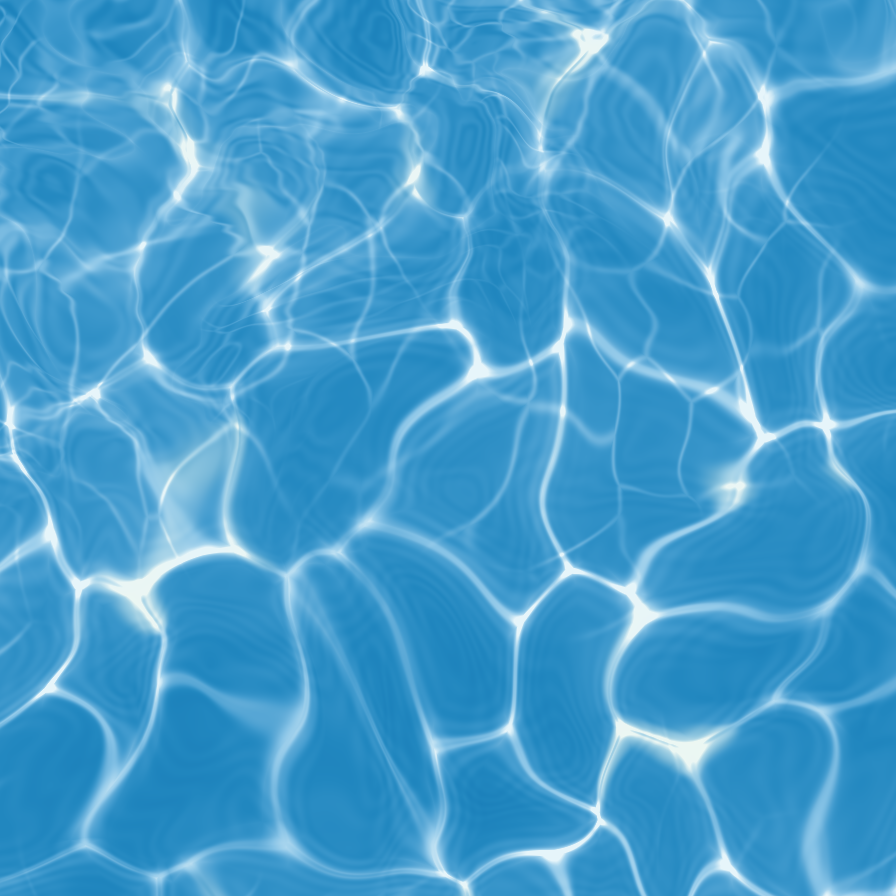
Reproduce this texture procedurally as a WebGL 2 fragment shader.

```glsl
#version 300 es
precision highp float;
// Sunlit pool water: a bent cellular web makes the bright caustic lines,
// soft sheets of light fall off inside the cells, and layered sines add
// swells, looping glints and fine ripples towards the upper left.

uniform vec2 u_resolution;
out vec4 fragColor;

const vec2  WEB_CELLS      = vec2(6.6, 5.4);   // cells across and up
const vec2  FILAMENT_CELLS = vec2(9.5, 6.0);
const vec2  RIPPLE_CELLS   = vec2(15.0, 19.0);
const float BEND           = 0.034;            // largest sideways bend
const float LINE_THIN      = 0.045;            // widths in cell units
const float LINE_WIDE      = 0.22;
const float SHEET_REACH    = 0.24;
const float BASE_TONE      = 0.035;
const mat2  TURN           = mat2(0.8, 0.6, -0.6, 0.8);

const vec3 WATER[7] = vec3[7](
  vec3(0.07, 0.46, 0.70), vec3(0.13, 0.53, 0.75), vec3(0.26, 0.61, 0.81),
  vec3(0.39, 0.68, 0.85), vec3(0.52, 0.76, 0.90), vec3(0.65, 0.83, 0.93),
  vec3(0.90, 0.96, 0.98));

vec2 hash2(vec2 p) {
  vec3 q = fract(p.xyx * vec3(0.1031, 0.1030, 0.0973));
  q += dot(q, q.yzx + 33.33);
  return fract((q.xx + q.yz) * q.zy);
}

float bell(float x) { return exp(-x * x); }

// Layered sines, about -1 to 1
float swell(vec2 p) {
  float sum = 0.0, amp = 0.5;
  for (int i = 0; i < 4; i++) {
    p = TURN * p * 1.6 + 1.7;
    sum += amp * sin(p.x + 1.5 * sin(p.y));
    amp *= 0.6;
  }
  return sum;
}

// Bends space at three scales, plus fine ripples where busy
vec2 bend(vec2 p, float busy) {
  float amp = BEND, freq = 11.0;
  for (int i = 0; i < 3; i++) {
    p += amp * sin((TURN * p).yx * freq + vec2(1.3, 4.1) * float(i + 1));
    p = TURN * p;
    amp *= 0.5;
    freq *= 2.05;
  }
  p = p * TURN * TURN * TURN;   // undo the three turns
  float ripple = sin(dot(p, vec2(70.0, 185.0)) + 4.0 * swell(p * 7.0));
  return p + busy * 0.0035 * ripple * vec2(0.5, 1.0);
}

// Cellular noise: x edge gap, y corner gap, z cell value, w centre distance
vec4 cells(vec2 p) {
  vec2 home = floor(p);
  vec3 near = vec3(9.0);
  float id = 0.0;
  for (int y = -1; y <= 1; y++)
  for (int x = -1; x <= 1; x++) {
    vec2 cell = home + vec2(x, y);
    vec2 rnd = hash2(cell + 57.0);
    float d = length(cell + 0.08 + 0.84 * rnd - p);
    if (d < near.x) { near = vec3(d, near.xy); id = fract(rnd.x * 7.0 + rnd.y); }
    else if (d < near.y) near = vec3(near.x, d, near.y);
    else near.z = min(near.z, d);
  }
  return vec4(near.y - near.x, near.z - near.x, id, near.x);
}

vec3 waterColour(float tone) {
  float level = clamp(tone * 5.0 + 1.0, 0.0, 6.0);
  vec3 colour = WATER[0];
  for (int i = 1; i < 7; i++)
    colour = mix(colour, WATER[i], clamp(level - float(i - 1), 0.0, 1.0));
  return colour;
}

void main() {
  vec2 uv = gl_FragCoord.xy / min(u_resolution.x, u_resolution.y);
  float busy = smoothstep(0.42, 1.0, uv.y + 0.5 * (0.45 - uv.x));
  vec2 p = bend(uv, busy);
  float broad = swell(uv * 3.0 + 2.0);
  float mid = swell(p * 6.0 + 5.0);

  // Main web: thin lines that swell into ribbons and knots
  vec4 web = cells(p * WEB_CELLS);
  float ribbon = smoothstep(0.25, 0.95, mid);
  float width = mix(LINE_THIN, LINE_WIDE, ribbon * ribbon);
  float strength = mix(0.3, 0.72, smoothstep(-0.6, 0.45, swell(p * 4.0 + 9.0)));
  float core = bell(web.x / width) * strength * mix(1.0, 0.65, busy);
  float knot = bell(web.y / 0.13) * 0.5;

  // Sheets: one-sided light with striations along the edges
  float stria = 0.75 + 0.25 * sin(web.x * 38.0 + mid * 7.0);
  float sheet = exp(-web.x / SHEET_REACH) * smoothstep(0.0, 0.04, web.x);
  sheet *= stria * mix(0.06, 0.42, web.z);

  // Faint filaments crossing the cells
  vec2 shifted = bend(uv * 1.1 + 3.7, busy);
  vec4 thread = cells(shifted * FILAMENT_CELLS);
  float filament = bell(thread.x / 0.06) * 0.32 * smoothstep(-0.25, 0.6, broad + mid * 0.5);

  // Looping glints and broken ripples in the busy part
  float loopField = swell(p * 9.0 + 1.0);
  float loops = exp(-abs(loopField) * 8.0) * 0.25 * busy;
  vec4 chop = cells(p * RIPPLE_CELLS + 2.0 * mid);
  float ripples = bell(chop.x / 0.13) * 0.28 * busy * smoothstep(-0.2, 0.6, loopField);

  // Soft body tone with fine contour streaks
  float streaks = sin(loopField * 17.0 + web.w * 22.0) * mix(0.018, 0.05, busy);
  float body = BASE_TONE + 0.06 * broad + 0.07 * mid + streaks;
  float tone = body + sheet + core + knot + filament + loops + ripples;

  vec3 colour = waterColour(tone);
  float fringe = core * (1.0 - core) * ribbon;
  colour += vec3(0.10, 0.03, -0.12) * fringe;
  fragColor = vec4(clamp(colour, 0.0, 1.0), 1.0);
}
```
